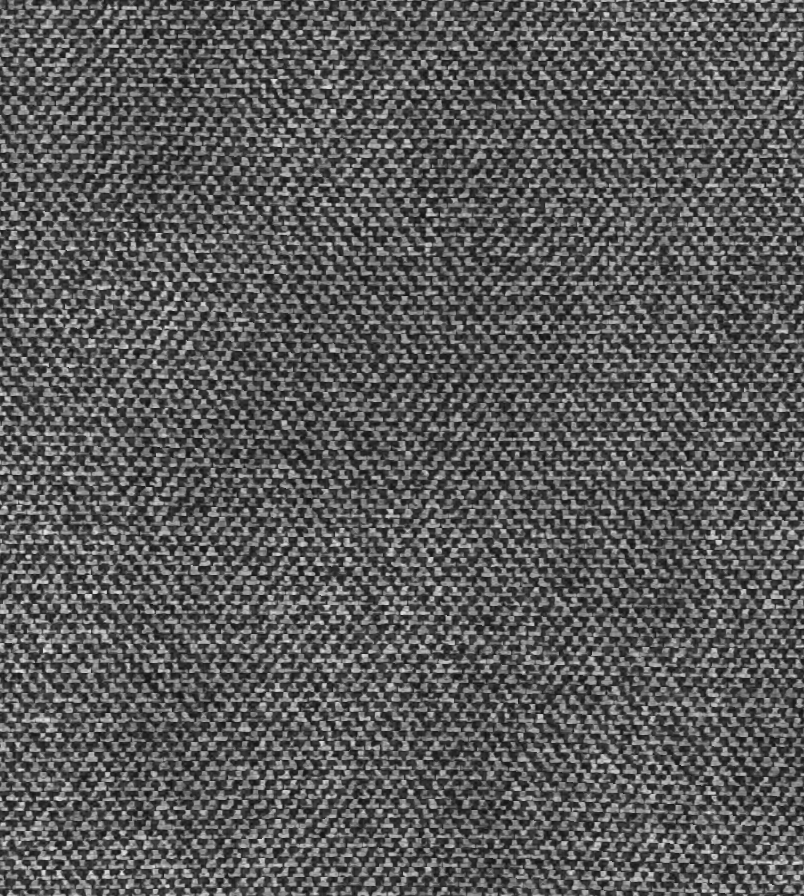
This texture is drawn by a Shadertoy shader. Its source:

```glsl
// Grey woven suiting: staggered rows of pale hooks on charcoal yarn.
// Each cell holds a weft dash joined to an upright warp stub, both rounded boxes;
// hashes vary the stitches, while smooth noise bends and shades the cloth.

const vec2 REPEATS = vec2(50.0, 92.0);   // stitches across, rows down
const float ROW_HEIGHT = 0.605;          // row height relative to stitch width
const float ROW_FALL = 0.4;              // rows dropped from left to right edge
const vec3 CHARCOAL = vec3(0.165);
const vec3 PALE_YARN = vec3(0.57);

float hash(vec2 p) {
    return fract(sin(dot(p, vec2(127.1, 311.7))) * 43758.5453);
}

float noise(vec2 p) {
    vec2 i = floor(p);
    vec2 f = fract(p);
    f = f * f * (3.0 - 2.0 * f);
    float low = mix(hash(i), hash(i + vec2(1.0, 0.0)), f.x);
    float high = mix(hash(i + vec2(0.0, 1.0)), hash(i + vec2(1.0, 1.0)), f.x);
    return mix(low, high, f.y);
}

// Random value centred on zero, from -0.5 to 0.5
float jitter(vec2 cell, float seed) {
    return hash(cell + seed * 17.3) - 0.5;
}

float roundedBox(vec2 p, vec2 halfSize, float radius) {
    vec2 d = abs(p) - halfSize + radius;
    return length(max(d, 0.0)) + min(max(d.x, d.y), 0.0) - radius;
}

float coverage(float dist, float softness) {
    return 1.0 - smoothstep(-softness, softness, dist);
}

// Yarn brightness: rounded across its width, lighter in the middle
float yarnShade(float dist, float tone) {
    return tone * mix(0.82, 1.10, smoothstep(0.0, 0.13, -dist));
}

// Slight fall of the rows and gentle drift of the threads
vec2 bendCloth(vec2 uv) {
    float dx = noise(uv * vec2(1.5, 2.5) + 3.0) - 0.5;
    float dy = noise(uv * vec2(2.0, 1.5) + 11.0) - 0.5;
    return uv * REPEATS + vec2(dx * 0.8, dy * 0.9 + uv.x * ROW_FALL);
}

void mainImage(out vec4 fragColor, in vec2 fragCoord) {
    vec2 uv = fragCoord / iResolution.xy;
    vec2 weave = bendCloth(uv);
    float yarnBlur = 0.07;
    float softness = max(yarnBlur, 0.75 * REPEATS.x / iResolution.x) + 0.02;

    // Stagger every other row by half a stitch
    float row = floor(weave.y);
    weave.x += 0.5 * mod(row, 2.0);
    vec2 cell = floor(weave);
    vec2 p = (fract(weave) - 0.5) * vec2(1.0, ROW_HEIGHT);

    // Fibres roughen the outline and mottle both yarns
    float fibre = noise(weave * vec2(6.0, 4.0));
    float fuzz = (noise(weave * vec2(4.0, 2.5) + 31.0) - 0.5) * 0.20;

    // Warp stub rising from the weft dash, leaning one way or the other
    float lean = (noise(uv * vec2(9.0, 11.0) + 23.0) - 0.5) * 0.40;
    vec2 dashCentre = vec2(jitter(cell, 1.0) * 0.14, -0.155 + jitter(cell, 2.0) * 0.05);
    vec2 dashSize = vec2(0.39 + jitter(cell, 3.0) * 0.16, 0.13);
    vec2 stubCentre = vec2(lean + jitter(cell, 4.0) * 0.18, 0.11);
    vec2 stubSize = vec2(0.19, 0.22 + jitter(cell, 5.0) * 0.08);
    vec2 slanted = p - stubCentre - vec2(0.35 * lean * p.y, 0.0);
    float dash = roundedBox(p - dashCentre, dashSize, 0.08) + fuzz;
    float stub = roundedBox(slanted, stubSize, 0.08) + fuzz;

    // Tone of each stitch, with slight streaks along rows and columns
    float column = floor(uv.x * REPEATS.x * 2.0);
    float streak = 1.0 + 0.08 * jitter(vec2(row, 0.0), 6.0)
                       + 0.12 * jitter(vec2(column, 0.0), 7.0);
    float dashTone = 0.99 + 0.28 * jitter(cell, 8.0);
    float stubTone = 0.97 + 0.34 * jitter(cell, 9.0);

    // Charcoal ground, then stub, then the dash crossing over it
    vec3 colour = CHARCOAL * (0.56 + 0.95 * fibre);
    colour += 0.05 * jitter(cell, 10.0);
    vec3 stubColour = PALE_YARN * yarnShade(stub, stubTone) * (0.80 + 0.38 * fibre);
    vec3 dashColour = PALE_YARN * yarnShade(dash, dashTone) * (0.80 + 0.38 * fibre);
    colour = mix(colour, stubColour, coverage(stub, softness));
    colour = mix(colour, dashColour, coverage(dash, softness));

    // Broad uneven patches of light
    float patches = 0.90 + 0.22 * noise(uv * vec2(5.0, 6.0) + 47.0);
    fragColor = vec4(clamp(colour * streak * patches, 0.0, 1.0), 1.0);
}
```
